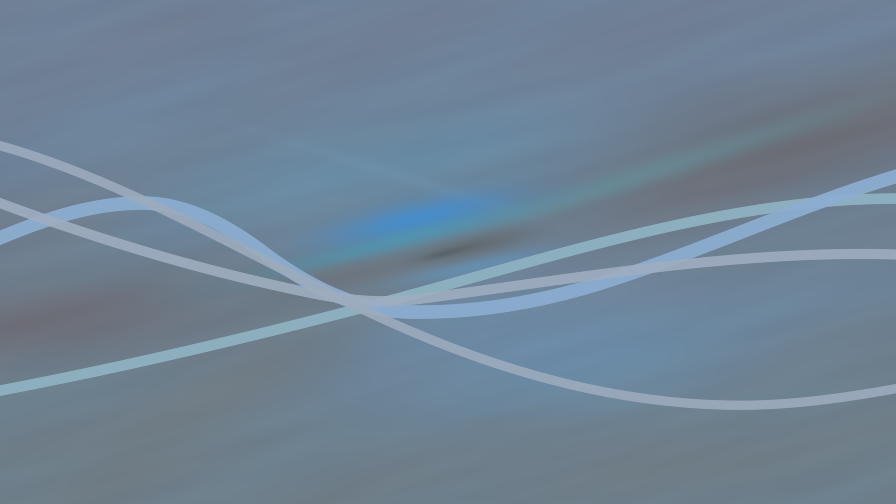
This background is drawn by a Shadertoy shader. Its source:

```glsl
vec2 turn(vec2 v, float angle) {
    float c = cos(angle), s = sin(angle);
    return vec2(c * v.x + s * v.y, c * v.y - s * v.x);
}

vec2 gradientAt(vec2 cell) {
    float h = fract(sin(dot(cell, vec2(127.1, 311.7))) * 4375.85);
    return vec2(cos(6.2832 * h), sin(6.2832 * h));
}

float gradientNoise(vec2 p) {
    vec2 i = floor(p), f = p - i;
    vec2 u = f * f * f * (f * (f * 6.0 - 15.0) + 10.0);
    float a = dot(gradientAt(i), f);
    float b = dot(gradientAt(i + vec2(1, 0)), f - vec2(1, 0));
    float c = dot(gradientAt(i + vec2(0, 1)), f - vec2(0, 1));
    float d = dot(gradientAt(i + vec2(1, 1)), f - vec2(1, 1));
    return mix(mix(a, b, u.x), mix(c, d, u.x), u.y);
}

// Soft tilted ellipse
float haze(vec2 p, vec2 center, vec2 radii, float angle) {
    vec2 q = turn(p - center, angle) / radii;
    return exp(-dot(q, q));
}

// Cubic span between two knots of (x, height, slope)
float span(float x, vec3 a, vec3 b) {
    float w = b.x - a.x, t = (x - a.x) / w, s = 1.0 - t;
    return s * s * ((1.0 + 2.0 * t) * a.y + t * w * a.z)
         + t * t * ((1.0 + 2.0 * s) * b.y - s * w * b.z);
}

float fallingCurve(float x) {
    vec3 a = vec3(0.718, 0.387, -0.48), b = vec3(1.458, 0.196, -0.01);
    if (x < a.x) return span(x, vec3(0, 0.711, -0.28), a);
    return x < b.x ? span(x, a, b) : span(x, b, vec3(1.778, 0.229, 0.18));
}

float shallowCurve(float x) {
    vec3 a = vec3(0.625, 0.417, -0.2), b = vec3(0.833, 0.407, 0.13);
    if (x < a.x) return span(x, vec3(0, 0.597, -0.37), a);
    return x < b.x ? span(x, a, b) : span(x, b, vec3(1.778, 0.495, -0.03));
}

float waveCurve(float x) {
    vec3 crest = vec3(0.289, 0.597, -0.02), slide = vec3(0.521, 0.5, -0.75);
    vec3 trough = vec3(0.81, 0.381, -0.02), climb = vec3(1.204, 0.442, 0.32);
    if (x < crest.x) return span(x, vec3(0, 0.528, 0.42), crest);
    if (x < slide.x) return span(x, crest, slide);
    if (x < trough.x) return span(x, slide, trough);
    return x < climb.x ? span(x, trough, climb) : span(x, climb, vec3(1.778, 0.65, 0.3));
}

float risingCurve(float x) {
    vec3 a = vec3(0.718, 0.389, 0.26);
    return x < a.x ? span(x, vec3(0, 0.225, 0.19), a) : span(x, a, vec3(1.778, 0.606, 0));
}

// Coverage of a band around a curve, with width measured across it
float ribbon(float y, float height, float nextHeight, float halfWidth) {
    float slope = (nextHeight - height) / 0.002;
    float d = abs(y - height) / sqrt(1.0 + slope * slope) - halfWidth;
    float pixel = 1.0 / iResolution.y;
    return 1.0 - smoothstep(-0.6 * pixel, 0.6 * pixel, d);
}

void mainImage(out vec4 fragColor, in vec2 fragCoord) {
    vec2 p = fragCoord / iResolution.y;

    // Slate base with broad patches of blue and grey
    vec3 color = mix(vec3(0.43, 0.495, 0.54), vec3(0.435, 0.505, 0.59), smoothstep(0.1, 0.9, p.y));
    color = mix(color, vec3(0.41, 0.55, 0.65), 0.75 * haze(p, vec2(0.75, 0.67), vec2(0.5, 0.14), 0.1));
    color = mix(color, vec3(0.42, 0.55, 0.67), 0.85 * haze(p, vec2(1.09, 0.33), vec2(0.5, 0.15), 0.1));
    color = mix(color, vec3(0.44, 0.48, 0.51), 0.7 * haze(p, vec2(0.5, 0.27), vec2(0.3, 0.08), 0.5));
    color = mix(color, vec3(0.42, 0.43, 0.47), 0.85 * haze(p, vec2(0.1, 0.365), vec2(0.4, 0.075), 0.1));
    color = mix(color, vec3(0.42, 0.41, 0.43), 0.9 * haze(p, vec2(1.6, 0.72), vec2(0.45, 0.105), 0.26));

    // Brushed streaks along the tilt
    vec2 q = turn(p, 0.27);
    float broad = gradientNoise(q * vec2(2.0, 8.0) + 3.0);
    float fine = gradientNoise(q * vec2(3.5, 28.0) + 9.0);
    color += vec3(-0.01, 0.02, 0.035) * broad + vec3(0.012, 0.018, 0.018) * fine;

    // Central glow and its darker core
    color = mix(color, vec3(0.43, 0.45, 0.48), 0.8 * haze(p, vec2(0.68, 0.455), vec2(0.18, 0.035), 0.2));
    color = mix(color, vec3(0.40, 0.57, 0.61), 0.6 * haze(p, vec2(1.28, 0.655), vec2(0.4, 0.022), 0.31));
    color = mix(color, vec3(0.44, 0.57, 0.67), 0.5 * haze(p, vec2(0.78, 0.655), vec2(0.24, 0.012), -0.3));
    color = mix(color, vec3(0.24, 0.56, 0.84), 0.8 * haze(p, vec2(0.83, 0.565), vec2(0.18, 0.033), 0.22));
    color = mix(color, vec3(0.30, 0.60, 0.70), 0.65 * haze(p, vec2(0.78, 0.52), vec2(0.26, 0.018), 0.25));
    color = mix(color, vec3(0.38, 0.60, 0.76), 0.6 * haze(p, vec2(0.95, 0.473), vec2(0.15, 0.016), 0.2));
    color = mix(color, vec3(0.39, 0.42, 0.44), 0.9 * haze(p, vec2(0.94, 0.512), vec2(0.13, 0.022), 0.22));
    color = mix(color, vec3(0.31, 0.36, 0.38), 0.6 * haze(p, vec2(0.885, 0.498), vec2(0.05, 0.007), 0.25));

    // Translucent ribbons
    float x = p.x, next = p.x + 0.002;
    float falling = ribbon(p.y, fallingCurve(x), fallingCurve(next), 0.0092);
    float shallow = ribbon(p.y, shallowCurve(x), shallowCurve(next), 0.0100);
    float rising = ribbon(p.y, risingCurve(x), risingCurve(next), 0.0105);
    float wave = ribbon(p.y, waveCurve(x), waveCurve(next), 0.0135);
    color = mix(color, vec3(0.56, 0.70, 0.76), 0.92 * rising);
    color = mix(color, vec3(0.55, 0.68, 0.82), 0.92 * wave);
    color = mix(color, vec3(0.62, 0.68, 0.75), 0.9 * shallow);
    color = mix(color, vec3(0.61, 0.67, 0.74), 0.9 * falling);

    fragColor = vec4(color, 1.0);
}
```
